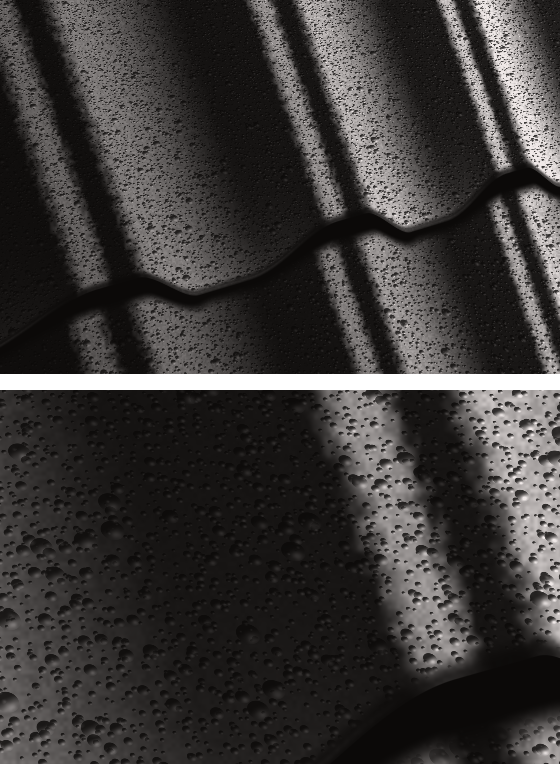
Top: the whole. Bottom: its middle third, enlarged.
Write a Shadertoy shader that draws this texture.

```glsl
// Overlapping ribbed metal roof sheets in raking light, covered in water droplets.

// Lengths are in canvas heights; u counts ribs across the sheet.
const float RIB_SLANT = 0.345;       // sideways run of a rib per unit of descent
const float FIRST_RIB = 0.080;       // position of the first rib groove
const float RIB_SPACING = 0.821;     // spacing before foreshortening
const float FORESHORTEN = 0.209;     // how quickly ribs crowd to the right
const float LOWER_SHIFT = 0.055;     // sideways offset of the lower sheet
const float LIP_START = 0.772;       // depth of the lip at the left
const float LIP_SLOPE = 0.258;       // climb of the lip to the right
const float LIP_HEIGHT = 0.086;      // depth of the pans at the lip
const float LIGHT_LEFT = 0.46;       // sheen at the first rib
const float LIGHT_GAIN = 0.22;       // added sheen per rib
const float DROP_SHADE = 0.80;       // darkness of the droplet crescents
const float DROP_GLINT = 0.38;       // strength of the droplet highlights
const vec2 DARK_SIDE = vec2(-0.45, 0.89);
const vec3 BLACK = vec3(0.043, 0.036, 0.032);
const vec3 SILVER = vec3(0.94, 0.915, 0.91);

vec3 hash3(vec2 p) {
    vec3 q = fract(p.xyx * vec3(0.1031, 0.1030, 0.0973));
    q += dot(q, q.yxz + 33.33);
    return fract((q.xxy + q.yzz) * q.zyx);
}

float valueNoise(vec2 p) {
    vec2 i = floor(p), f = fract(p);
    f = f * f * (3.0 - 2.0 * f);
    return mix(mix(hash3(i).x, hash3(i + vec2(1, 0)).x, f.x),
               mix(hash3(i + vec2(0, 1)).x, hash3(i + vec2(1, 1)).x, f.x), f.y);
}

// Rib coordinate with perspective crowding
float ribCoord(float s) {
    float t = s - FIRST_RIB;
    return t / (RIB_SPACING - FORESHORTEN * t);
}

// Cross-section of the sheet: 0 on the rib, 1 in the pan
float panDepth(float u) {
    float h = fract(u + 0.1) - 0.1;
    return smoothstep(0.04, 0.23, h) * (1.0 - smoothstep(0.44, 0.9, h));
}

// Sheen: a narrow crest, a dark groove, then a pan fading into black
float sheen(float u) {
    float g = fract(u + 0.35) - 0.35;
    float crest = smoothstep(-0.19, -0.12, g) * (1.0 - smoothstep(-0.09, -0.03, g));
    float pan = smoothstep(0.02, 0.10, g) * (1.0 - smoothstep(0.08, 0.56, g));
    float light = LIGHT_LEFT + LIGHT_GAIN * u;
    float ambient = 0.02 + 0.025 * max(u + 0.2, 0.0);
    return ambient + light * (0.85 * crest + pan);
}

// One scattered layer: x is the dark crescent, y the highlight
vec2 droplets(vec2 p, float cells, float fill, float pixel) {
    vec2 q = p * cells, base = floor(q), result = vec2(0.0);
    for (int j = -1; j <= 1; j++)
    for (int i = -1; i <= 1; i++) {
        vec2 cell = base + vec2(i, j);
        vec3 rnd = hash3(cell + cells);
        float size = hash3(cell + cells + 71.0).x;
        float radius = mix(0.17, 0.42, size * size);
        vec2 v = (q - cell - 0.5 - 0.8 * (rnd.xy - 0.5)) / radius;
        float blur = cells * pixel / radius;
        float mask = 1.0 - smoothstep(1.0 - 0.5 * blur, 1.0 + 0.5 * blur, length(v));
        mask *= step(rnd.z, fill);
        vec2 fromGlint = v + 0.5 * DARK_SIDE;
        result = max(result, mask * vec2(smoothstep(-0.7, 0.5, dot(v, DARK_SIDE)),
                                         exp(-5.0 * dot(fromGlint, fromGlint)) * (0.4 + 0.6 * size)));
    }
    return result;
}

void mainImage(out vec4 fragColor, in vec2 fragCoord) {
    float pixel = 1.0 / iResolution.y;
    vec2 p = fragCoord * pixel;
    float down = 1.0 - p.y;
    float s = p.x - RIB_SLANT * down;
    float u = ribCoord(s);

    // Signed distance below the wavy lip of the upper sheet
    float depth = panDepth(u);
    float lip = LIP_START - LIP_SLOPE * s + LIP_HEIGHT * depth / (1.0 + 0.1 * u);
    float below = down - lip;

    // Ragged edges of the sheen
    float ragged = 0.025 * (valueNoise(p * 95.0) - 0.5);

    // Upper sheet, with extra light where the pan curls near the lip
    float upper = sheen(u + ragged);
    upper += 0.22 * (LIGHT_LEFT + LIGHT_GAIN * u) * depth * exp(min(below, 0.0) / 0.10);
    upper *= mix(0.2, 1.0, smoothstep(0.004, 0.024, -below));
    upper += 0.07 * depth * exp(-pow((below + 0.005) / 0.003, 2.0));

    // Lower sheet, under the shadow cast by the lip
    float shadowEnd = 0.020 + 0.030 * (1.0 - panDepth(u - 0.05));
    float lit = smoothstep(shadowEnd - 0.012, shadowEnd + 0.025, below);
    float lower = 0.85 * sheen(ribCoord(s + LOWER_SHIFT) + ragged) * lit;

    float under = smoothstep(-0.75 * pixel, 0.75 * pixel, below);
    float tone = mix(upper, lower, under);
    float wet = mix(smoothstep(0.006, 0.018, -below), lit, under);

    // Droplets grow toward the foreground
    vec2 ground = p / (0.8 + 0.4 * down);
    vec2 drops = max(droplets(ground, 98.0, 0.75, pixel),
                     droplets(ground + 3.7, 63.0, 0.65, pixel));
    drops = max(drops, droplets(ground + 8.3, 39.0, 0.22, pixel)) * wet;
    tone *= 1.0 - DROP_SHADE * drops.x;
    tone += DROP_GLINT * drops.y * (0.10 + 0.15 * max(u + 0.3, 0.0) + 0.8 * tone);

    // Fine mist
    tone *= 0.88 + 0.24 * valueNoise(p * 260.0);

    fragColor = vec4(mix(BLACK, SILVER, clamp(tone, 0.0, 1.0)), 1.0);
}
```
